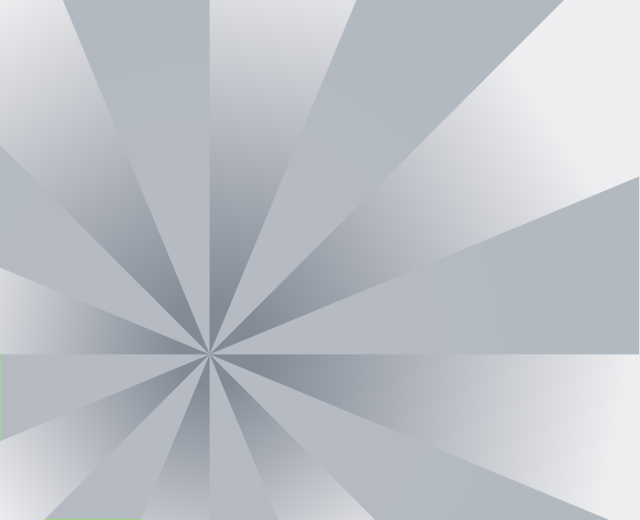
Give the GLSL for this background, as a WebGL 1 fragment shader.

```glsl
precision highp float;
// Grey sunburst: flat rays alternate with rays shaded from dark to white along their axes.

#define CENTER vec2(0.3275, 0.3185)
#define LONG_REACH 0.80
#define SHORT_REACH 0.52
#define LONG_SIDE 0.9817
#define MARGIN 0.0016
#define RAY_NEAR vec3(0.715, 0.731, 0.765)
#define RAY_FAR vec3(0.702, 0.727, 0.753)
#define SHADE_DARK vec3(0.510, 0.545, 0.585)
#define SHADE_MID vec3(0.712, 0.726, 0.755)
#define SHADE_LIGHT vec3(0.934, 0.935, 0.943)
#define MARGIN_GREEN vec3(0.60, 0.87, 0.46)

uniform vec2 u_resolution;

const float PI = 3.14159265;
const float PAIR = PI / 4.0; // one flat ray plus one shaded ray

// Dark, middle and light stops along a shaded ray
vec3 rayShade(float t) {
  vec3 color = mix(SHADE_DARK, SHADE_MID, clamp((t - 0.12) / 0.42, 0.0, 1.0));
  return mix(color, SHADE_LIGHT, clamp((t - 0.54) / 0.46, 0.0, 1.0));
}

// Coverage of a thin strip starting at a canvas side
float strip(float distanceToSide, float pixel) {
  return clamp((MARGIN - distanceToSide) / pixel + 0.5, 0.0, 1.0);
}

void main() {
  float pixel = 1.0 / u_resolution.y;
  vec2 size = vec2(u_resolution.x * pixel, 1.0);
  vec2 pos = gl_FragCoord.xy * pixel;
  vec2 p = pos - CENTER * size;
  float radius = length(p);
  float angle = atan(p.y, p.x);

  // Axis of the nearest shaded ray; rays to the upper right reach farther
  float axis = (floor(angle / PAIR - 0.25) + 0.75) * PAIR;
  float along = dot(p, vec2(cos(axis), sin(axis)));
  float reach = cos(axis - LONG_SIDE) > 0.0 ? LONG_REACH : SHORT_REACH;
  vec3 shaded = rayShade(along / reach);

  // Smooth boundaries between the flat and shaded rays
  vec3 flatColor = mix(RAY_NEAR, RAY_FAR, smoothstep(0.25, 0.65, radius));
  float edge = radius * sin(8.0 * angle) / 8.0;
  float flatMask = smoothstep(-0.75 * pixel, 0.75 * pixel, edge);
  vec3 color = mix(shaded, flatColor, flatMask);

  // Slim margins on the flat rays: green at lower left, pale at right
  float lowerLeft = step(p.x, 0.0) * step(p.y, 0.0);
  float green = max(strip(pos.x, pixel), strip(pos.y, pixel));
  color = mix(color, MARGIN_GREEN, green * lowerLeft * flatMask);
  float pale = strip(size.x - pos.x, pixel) * step(0.0, p.y);
  color = mix(color, SHADE_LIGHT, pale * flatMask);

  gl_FragColor = vec4(color, 1.0);
}
```
